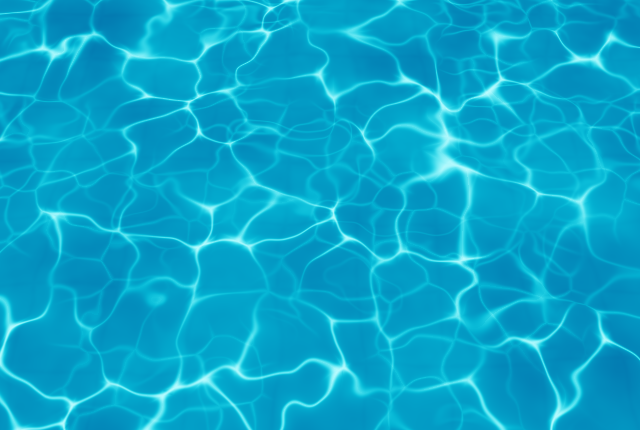
Give the GLSL for this texture, as a Shadertoy shader.

```glsl
// Sunlit pool water seen at a slant: a net of bright caustic lines over blue.
// Warped cell noise gives the lines and their knots, value noise the tones,
// and a tilted plane makes the cells smaller and flatter toward the top.

#define CELLS 5.2         // caustic cells per canvas height, near edge
#define TILT 0.34         // slant of the water plane
#define WARP 0.75         // bending of the lines
#define LINE_WIDTH 0.045  // core width in cell units
#define LINE_LIGHT 1.25   // brightness of the cores
#define SHEET_LIGHT 0.36  // soft light beside the lines
#define KNOT_LIGHT 1.5    // glints where lines meet
#define FINE_LIGHT 0.30   // faint second net
#define RIPPLE_LIGHT 0.40 // curled reflections
#define BASE_TONE 0.592   // mean tone of unlit water
#define TONE_RANGE 0.23   // spread of the unlit tones

float hash(vec2 p) {
    return fract(sin(dot(p, vec2(127.1, 311.7))) * 43758.5453);
}

vec2 hash2(vec2 p) {
    return vec2(hash(p), hash(p + 57.3));
}

float noise(vec2 p) {
    vec2 i = floor(p), f = fract(p);
    f = f * f * f * (f * (f * 6.0 - 15.0) + 10.0);
    vec2 e = vec2(0.0, 1.0);
    return mix(mix(hash(i), hash(i + e.yx), f.x),
               mix(hash(i + e.xy), hash(i + e.yy), f.x), f.y);
}

float fbm(vec2 p) {
    float sum = 0.0, amp = 0.53;
    for (int i = 0; i < 4; i++) {
        sum += amp * noise(p);
        p = mat2(1.6, 1.2, -1.2, 1.6) * p + 7.1;
        amp *= 0.5;
    }
    return sum;
}

vec2 bend(vec2 p) {
    vec2 broad = vec2(noise(p * 0.8 + 3.0), noise(p * 0.8 + 41.0)) - 0.5;
    vec2 small = vec2(noise(p * 2.3 + 19.0), noise(p * 2.3 + 73.0)) - 0.5;
    return p + WARP * (broad + 0.4 * small);
}

// x: gap to the nearest cell border, y: gap to the nearest knot, z: cell hash
vec3 cellNet(vec2 p) {
    vec2 home = floor(p);
    vec3 near = vec3(9.0);
    float id = 0.0;
    for (int j = -1; j <= 1; j++)
    for (int i = -1; i <= 1; i++) {
        vec2 cell = home + vec2(i, j);
        float d = length(cell + 0.1 + 0.8 * hash2(cell) - p);
        if (d < near.x) {
            near = vec3(d, near.xy);
            id = hash(cell + 9.7);
        } else if (d < near.y) {
            near = vec3(near.x, d, near.y);
        } else {
            near.z = min(near.z, d);
        }
    }
    return vec3(near.y - near.x, near.z - near.x, id);
}

float core(float d, float width) {
    return exp(-d * d / (width * width));
}

// Tone is the green level; red rises only in the brightest light
vec3 waterColor(float tone) {
    float glare = max(tone - 0.66, 0.0) / 0.31;
    return vec3(0.01 + 0.66 * pow(glare, 2.2), tone, 0.73 + 0.6 * (tone - 0.54));
}

void mainImage(out vec4 fragColor, in vec2 fragCoord) {
    vec2 uv = fragCoord / iResolution.y;
    float middle = 0.5 * iResolution.x / iResolution.y;

    // Tilted water plane
    float depth = 1.0 / (1.0 - TILT * uv.y);
    vec2 plane = CELLS * depth * vec2(uv.x - middle, 1.0 / TILT);
    vec2 p = bend(plane);
    float width = LINE_WIDTH * depth;

    // Main net: uneven cores, one-sided sheets and knots
    vec3 net = cellNet(p);
    float patchy = smoothstep(0.2, 0.8, noise(plane * 1.1 + 11.0));
    float light = LINE_LIGHT * mix(0.2, 1.0, patchy) / depth
                * core(net.x, width * mix(0.7, 1.3, noise(plane * 2.0)));
    light += SHEET_LIGHT * (0.25 + net.z * patchy) * exp(-net.x / 0.13);
    light += KNOT_LIGHT * patchy * core(net.y, 0.12 * depth);

    // Faint second net
    vec3 fine = cellNet(bend(plane * 1.35 + 23.0));
    float veil = smoothstep(0.3, 0.75, noise(plane * 0.7 + 31.0));
    light += FINE_LIGHT * veil * (core(fine.x, width * 1.4)
           + 0.5 * fine.z * exp(-fine.x / 0.2));

    // Curled reflections, stronger far away and to the right
    float curl = abs(noise(p * vec2(1.1, 1.5) + 67.0) - 0.62);
    float far = smoothstep(0.3, 1.0, uv.y + 0.3 * (uv.x - middle));
    light += RIPPLE_LIGHT * mix(0.25, 1.0, far) * veil * core(curl, 0.03 * depth);

    // Unlit water: cloudy tones, dim corners and faint floor tiles
    float tone = BASE_TONE + TONE_RANGE * (fbm(plane * 0.75 + 5.0) - 0.5);
    vec2 offset = vec2((uv.x - middle) / middle, 2.0 * uv.y - 1.0);
    tone += 0.015 - 0.03 * dot(offset, offset);
    vec2 tile = abs(fract(mix(plane, p, 0.3) * 0.9) - 0.5);
    tone -= 0.012 * core(min(tile.x, tile.y), 0.03 * depth);

    tone = mix(tone, 1.0, 1.0 - exp(-light));
    fragColor = vec4(clamp(waterColor(tone), 0.0, 1.0), 1.0);
}
```
